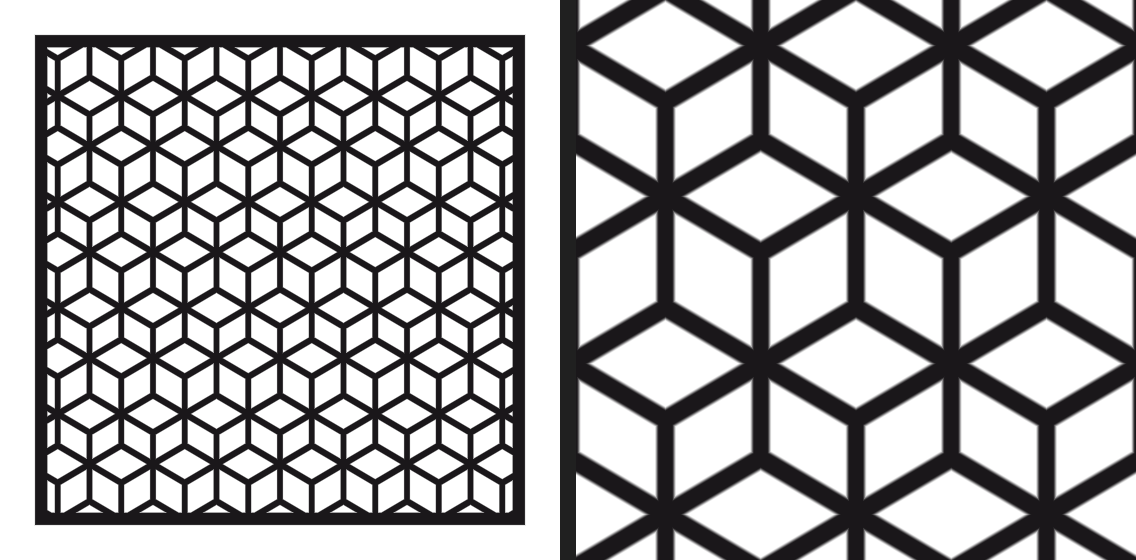
Left: the whole. Right: its middle third, enlarged.
This pattern is drawn by a three.js fragment shader. Its source:

```glsl
varying vec2 vUv;

const vec3 PAPER = vec3(1.0);
const vec3 INK = vec3(0.10, 0.09, 0.10);

const float FRAME_OUTER = 0.4375;    // half sizes of the square frame
const float FRAME_INNER = 0.4154;

const float COLUMN = 0.0567;         // spacing of the upright bars
const float PERIOD = 0.1893;         // height of two rows of rhombi
const float ROW_OFFSET = 0.0498;     // row centre above the mirror line
const float RHOMBUS_HALF = 0.0334;   // half height of a rhombus
const float UPRIGHT_HALF = 0.0052;   // half widths of the bars
const float DIAGONAL_HALF = 0.0057;
const float SOFTNESS = 0.0014;       // half width of the edge ramp

// Signed distance to the bars of the tumbling block lattice
float latticeDistance(vec2 p) {
  // Each pair of rows is mirrored, with the lower one shifted by a column
  float y = mod(p.y + 0.5 * PERIOD, PERIOD) - 0.5 * PERIOD;
  float x = p.x + (y < 0.0 ? COLUMN : 0.0);
  x = abs(mod(x + COLUMN, 2.0 * COLUMN) - COLUMN);
  float rise = abs(abs(y) - ROW_OFFSET);

  // Rhombus sides run from the star at x = 0 to the tip at x = COLUMN
  vec2 side = normalize(vec2(COLUMN, RHOMBUS_HALF));
  float diagonal = abs(rise * side.x - x * side.y) - DIAGONAL_HALF;

  // Uprights pass through each star and stop at each rhombus tip
  float starBar = x - UPRIGHT_HALF;
  float tipBar = length(vec2(COLUMN - x, max(RHOMBUS_HALF - rise, 0.0))) - UPRIGHT_HALF;

  return min(diagonal, min(starBar, tipBar));
}

void main() {
  vec2 p = vUv - 0.5;
  float square = max(abs(p.x), abs(p.y));

  // Lattice joined to the frame, then cut at its outer edge
  float d = min(latticeDistance(p), FRAME_INNER - square);
  d = max(d, square - FRAME_OUTER);

  float ink = 1.0 - smoothstep(-SOFTNESS, SOFTNESS, d);
  gl_FragColor = vec4(mix(PAPER, INK, ink), 1.0);
}
```
